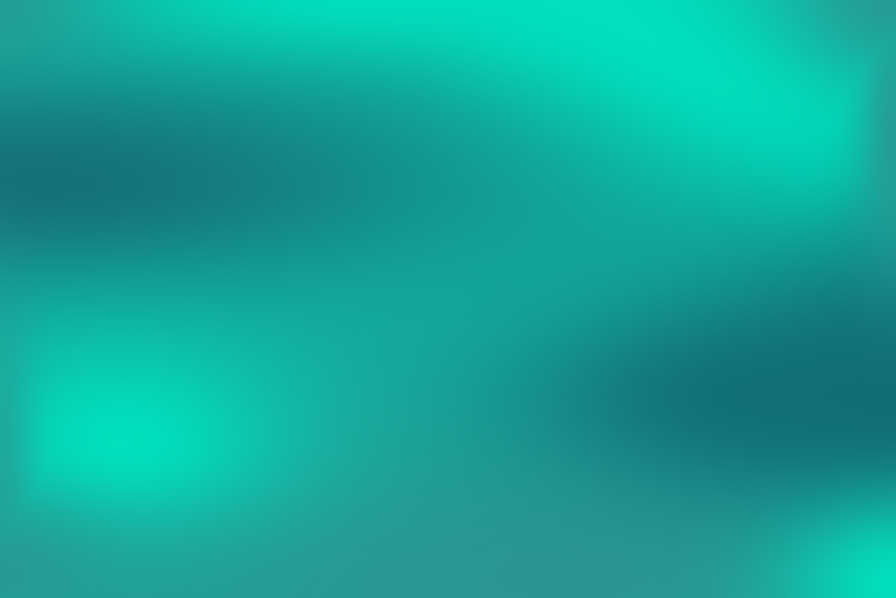
Write a Shadertoy shader that draws this background.

```glsl
const float ASPECT = 1.5;

// Palette
const vec3 TEAL = vec3(0.065, 0.700, 0.637);
const vec3 MINT = vec3(0.000, 0.880, 0.745);
const vec3 DEEP_LEFT = vec3(0.085, 0.440, 0.470);
const vec3 DEEP_RIGHT = vec3(0.070, 0.425, 0.460);
const vec3 HAZE = vec3(0.165, 0.590, 0.575);

// Glow centres, and their radii as (sideways, upward, downward)
const vec2 FLOOR_POS = vec2(0.94, 0.023);
const vec3 FLOOR_SIZE = vec3(0.78, 0.215, 0.215);
const vec2 LEFT_SHADE_POS = vec2(0.04, 0.69);
const vec3 LEFT_SHADE_SIZE = vec3(0.53, 0.152, 0.121);
const vec2 RIGHT_SHADE_POS = vec2(1.50, 0.316);
const vec3 RIGHT_SHADE_SIZE = vec3(0.234, 0.225, 0.121);
const vec2 INNER_SHADE_POS = vec2(1.25, 0.34);
const vec3 INNER_SHADE_SIZE = vec3(0.273, 0.113, 0.113);
const vec2 TOP_LIGHT_POS = vec2(0.645, 1.016);
const vec3 TOP_LIGHT_SIZE = vec3(0.37, 0.08, 0.082);
const vec2 LEFT_LIGHT_POS = vec2(0.205, 0.258);
const vec3 LEFT_LIGHT_SIZE = vec3(0.186, 0.121, 0.094);
const vec2 CORNER_LIGHT_POS = vec2(1.514, 0.02);
const vec3 CORNER_LIGHT_SIZE = vec3(0.137, 0.094, 0.094);

// Diagonal beam
const vec2 BEAM_START = vec2(0.94, 1.02);
const vec2 BEAM_END = vec2(1.367, 0.775);
const float BEAM_WIDTH = 0.129;

// Soft rim
const vec3 LEFT_RIM_SIZE = vec3(0.039, 0.20, 0.18);
const vec3 RIGHT_RIM_SIZE = vec3(0.043, 0.16, 0.16);
const vec3 CORNER_RIM_SIZE = vec3(0.125, 0.085, 0.085);

float bell(float d) {
    return exp(-0.5 * d * d);
}

// Elliptical falloff with separate upper and lower radii
float glow(vec2 p, vec2 centre, vec3 size) {
    vec2 d = p - centre;
    return bell(length(d / vec2(size.x, d.y > 0.0 ? size.y : size.z)));
}

float segmentDistance(vec2 p, vec2 a, vec2 b) {
    vec2 ab = b - a;
    float along = clamp(dot(p - a, ab) / dot(ab, ab), 0.0, 1.0);
    return length(p - a - along * ab);
}

void mainImage(out vec4 fragColor, in vec2 fragCoord) {
    vec2 p = fragCoord / iResolution.xy * vec2(ASPECT, 1.0);

    // Grey haze rising from the floor
    vec3 color = mix(TEAL, HAZE, glow(p, FLOOR_POS, FLOOR_SIZE));

    // Bright beam and deep shades
    float beam = bell(segmentDistance(p, BEAM_START, BEAM_END) / BEAM_WIDTH);
    color = mix(color, DEEP_LEFT, glow(p, LEFT_SHADE_POS, LEFT_SHADE_SIZE));
    color = mix(color, MINT, beam);
    color = mix(color, DEEP_RIGHT, 0.9 * glow(p, INNER_SHADE_POS, INNER_SHADE_SIZE));
    color = mix(color, DEEP_RIGHT, glow(p, RIGHT_SHADE_POS, RIGHT_SHADE_SIZE));

    // Mint lights
    color = mix(color, MINT, glow(p, TOP_LIGHT_POS, TOP_LIGHT_SIZE));
    color = mix(color, MINT, glow(p, LEFT_LIGHT_POS, LEFT_LIGHT_SIZE));

    // Haze along the sides and in three corners
    float rim = 0.65 * glow(p, vec2(0.0, 0.22), LEFT_RIM_SIZE);
    rim = max(rim, 0.85 * glow(p, vec2(ASPECT, 0.785), RIGHT_RIM_SIZE));
    rim = max(rim, 0.85 * glow(p, vec2(ASPECT, 1.0), CORNER_RIM_SIZE));
    rim = max(rim, 0.75 * glow(p, vec2(0.0, 1.0), CORNER_RIM_SIZE));
    rim = max(rim, 0.75 * glow(p, vec2(0.0, 0.05), CORNER_RIM_SIZE));
    color = mix(color, HAZE, rim);

    color = mix(color, MINT, glow(p, CORNER_LIGHT_POS, CORNER_LIGHT_SIZE));
    fragColor = vec4(color, 1.0);
}
```
